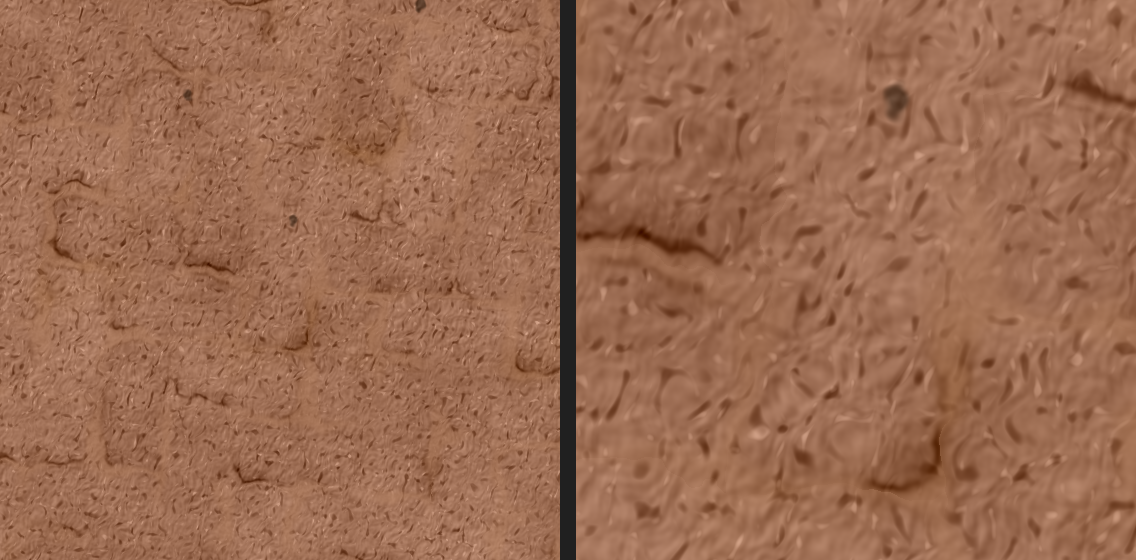
Left, the full canvas; right, a detail of the centre.
Give the GLSL for this texture, as a Shadertoy shader.

```glsl
// Weathered clay pavers in a herringbone bond, with sandy joints, grit and cracks.

const vec3  BRICK_COLOR  = vec3(0.632, 0.444, 0.344);
const vec3  JOINT_COLOR  = vec3(0.658, 0.465, 0.352);
const vec3  OCHRE_SHIFT  = vec3(-0.045, -0.055, -0.100);
const vec3  HOLE_COLOR   = vec3(0.32, 0.21, 0.14);
const float BRICK_WIDTH  = 0.121;              // bricks are twice as long as wide
const float BOND_ANGLE   = 0.10;               // clockwise tilt of the courses
const vec2  BOND_ORIGIN  = vec2(0.149, 0.664); // lower left of an upright brick
const float CORNER       = 0.22;               // corner radius, in brick widths
const float JOINT_HALF   = 0.075;              // half joint, in brick widths
const float CRACK_HALF   = 0.030;              // crack thickness, in brick widths
const vec2  GRAIN_SCALE  = vec2(112.0, 80.0);  // grains run slightly upright
const vec2  LIGHT_STEP   = vec2(-0.0024, 0.0032);
const float RELIEF       = 0.068;
const float MOTTLE       = 0.030;
const float CLOUD_GAIN   = 0.062;
const float BRICK_SPREAD = 0.050;              // tone range between bricks
const float PIT_DEPTH    = 0.165;
const float FLECK_GAIN   = 0.130;
const float CRACK_DEPTH  = 0.210;
const float HOLE_SPACING = 0.20;
const float HOLE_CHANCE  = 0.13;

vec2 hash2(vec2 p) {
    vec3 q = fract(p.xyx * vec3(0.1031, 0.1030, 0.0973));
    q += dot(q, q.yzx + 33.33);
    return fract((q.xx + q.yz) * q.zy);
}

float cornerSlope(vec2 cell, vec2 offset) {
    float angle = 6.2832 * hash2(cell).x;
    return dot(vec2(cos(angle), sin(angle)), offset);
}

// Gradient noise, about -1 to 1
float noise(vec2 p) {
    vec2 i = floor(p), f = p - i;
    vec2 u = f * f * f * (f * (f * 6.0 - 15.0) + 10.0);
    vec2 e = vec2(0.0, 1.0);
    float low  = mix(cornerSlope(i, f), cornerSlope(i + e.yx, f - e.yx), u.x);
    float high = mix(cornerSlope(i + e.xy, f - e.xy), cornerSlope(i + e.yy, f - e.yy), u.x);
    return 1.4 * mix(low, high, u.y);
}

float fbm(vec2 p) {
    float sum = 0.0, gain = 0.55;
    for (int k = 0; k < 4; k++) {
        sum += gain * noise(p);
        p = mat2(1.6, 1.2, -1.2, 1.6) * p + 17.3;
        gain *= 0.5;
    }
    return sum;
}

// x: distance inside the brick's edge, y: height above its lower edge, z: brick hash
vec3 herringbone(vec2 p) {
    vec2 cell = floor(p), local = p - cell;
    float part = mod(cell.x + cell.y + 2.0, 4.0);
    vec2 size = part > 1.5 ? vec2(1.0, 2.0) : vec2(2.0, 1.0);
    if (mod(part, 2.0) > 0.5) local += size - 1.0;
    vec2 q = abs(local - 0.5 * size) - 0.5 * size + CORNER;
    float edge = length(max(q, 0.0)) + min(max(q.x, q.y), 0.0) - CORNER;
    vec2 id = floor(p - local + 0.5);
    return vec3(-edge, local.y, hash2(id + 40.0).y);
}

float grainHeight(vec2 p) {
    return noise(p * GRAIN_SCALE) + 0.6 * noise(p * GRAIN_SCALE * 1.6 + 31.0);
}

// Sparse holes, one at most per cell, with ragged rims
float holes(vec2 p) {
    vec2 cell = floor(p / HOLE_SPACING);
    vec2 center = (cell + 0.2 + 0.6 * hash2(cell + 5.0)) * HOLE_SPACING;
    vec2 pick = hash2(cell + 71.0);
    float radius = mix(0.006, 0.014, pick.y) + 0.005 * noise(p * 90.0);
    float dist = length((p - center) * vec2(1.2, 0.85));
    return step(pick.x, HOLE_CHANCE) * smoothstep(0.004, -0.004, dist - radius);
}

void mainImage(out vec4 fragColor, in vec2 fragCoord) {
    vec2 uv = fragCoord / iResolution.y;
    float c = cos(BOND_ANGLE), s = sin(BOND_ANGLE);
    vec2 p = vec2(c * uv.x - s * uv.y, s * uv.x + c * uv.y);

    // Worn brick outlines, lost in places
    vec2 wobble = vec2(fbm(p * 14.0 + 3.0), fbm(p * 14.0 + 47.0));
    vec3 brick = herringbone((p - BOND_ORIGIN) / BRICK_WIDTH + 0.24 * wobble);
    float rim = brick.x - JOINT_HALF - 0.09 * noise(p * 10.0 + 20.0);
    float body = smoothstep(-0.07, 0.09, rim);
    float fade = smoothstep(-0.35, 0.35, noise(p * 7.0 + 60.0));
    float joint = (1.0 - body) * mix(0.15, 1.0, fade);

    // Broad tone and ochre staining
    float cloud = fbm(p * 3.7 + 9.0) + 0.4 * noise(p * 17.0 + 52.0);
    float stain = smoothstep(0.12, 0.60, fbm(p * 3.2 + 83.0)) * mix(0.5, 1.0, joint);
    vec3 color = mix(BRICK_COLOR + BRICK_SPREAD * (brick.z - 0.5), JOINT_COLOR, joint);
    color += CLOUD_GAIN * cloud + OCHRE_SHIFT * stain;

    // Grit: lit relief, mottling, dark pits and pale flecks, softer in the joints
    vec2 g = p + 0.007 * vec2(noise(p * 34.0), noise(p * 34.0 + 13.0));
    g.x -= 0.12 * g.y;
    float rough = mix(1.0, 0.38, joint) * (0.95 + 0.40 * noise(p * 11.0 + 7.0));
    float relief = grainHeight(g) - grainHeight(g + LIGHT_STEP);
    float mottle = noise(g * 62.0 + 170.0) + 0.8 * noise(g * 33.0 + 190.0);
    float pits = smoothstep(0.24, 0.72, noise(g * GRAIN_SCALE * 0.95 + 140.0));
    float flecks = smoothstep(0.42, 0.80, noise(g * GRAIN_SCALE * 1.15 + 210.0));
    color += rough * (RELIEF * relief + MOTTLE * mottle - PIT_DEPTH * pits + FLECK_GAIN * flecks);
    color += 0.012 * noise(p * 230.0);

    // Broken shadow cracks, strongest along the lower edges
    float under = mix(0.35, 1.0, smoothstep(0.45, 0.18, brick.y));
    float broken = smoothstep(-0.05, 0.60, noise(p * 7.5 + 110.0) + 0.40 * noise(p * 34.0));
    float line = exp(-pow(rim / CRACK_HALF, 2.0));
    float shade = exp(-pow((rim - 0.05) / 0.13, 2.0));
    color -= under * (broken * CRACK_DEPTH * line + (0.015 + 0.055 * broken) * shade);

    color = mix(color, HOLE_COLOR + 0.08 * relief, 0.85 * holes(p));
    fragColor = vec4(clamp(color, 0.0, 1.0), 1.0);
}
```
